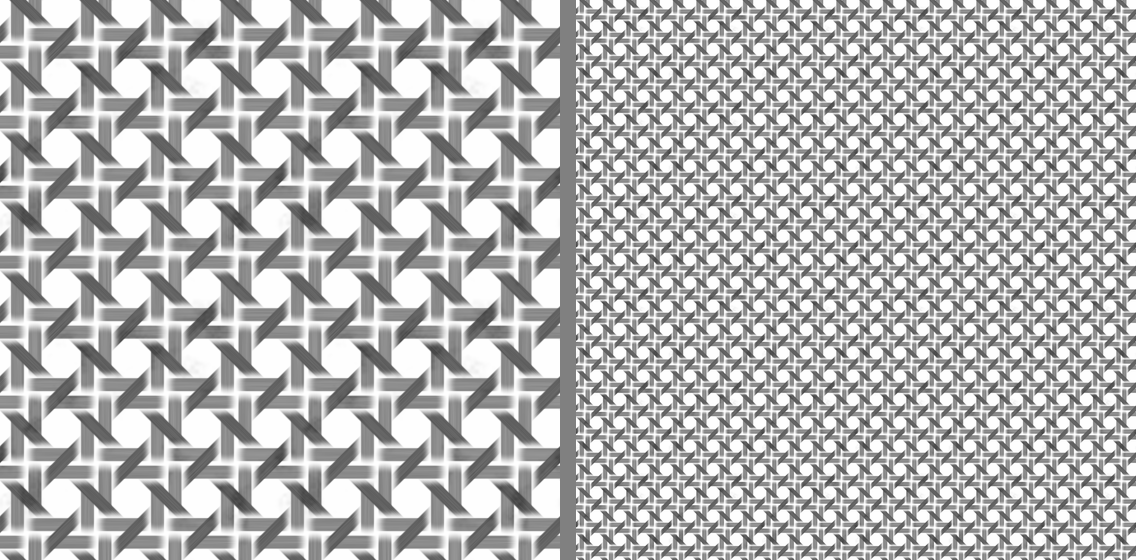
Left: one tile. Right: repeated 3 by 3.
Write a Shadertoy shader that draws this pattern.

```glsl
const float REPEATS = 8.0;                 // cells across and down
const float WEAR_CELLS = 4.0;              // cells before the wear repeats
const vec2 CROSSING = vec2(0.375, 0.62);   // centre of the paired crossing in a cell
const float PAIR_OFFSET = 0.125;           // strand centre from pair centre
const float STRAND_HALF = 0.092;
const float DIAGONAL_HALF = 0.084;
const vec2 STRAND_FADE = vec2(0.09, 0.27);
const vec2 DIAGONAL_FADE = vec2(0.20, 0.36);
const float END_ROUNDING = 0.022;
const float EDGE_SOFTNESS = 0.014;
const float PAPER = 0.995;
const float STRAND_TONE = 0.55;
const float DIAGONAL_TONE = 0.39;
const float FIBRE_AMOUNT = 0.09;
const float RIM_AMOUNT = 0.05;
const float SMUDGE_AMOUNT = 0.11;
const float STAIN_AMOUNT = 0.06;

float hash(vec2 p) {
    return fract(sin(dot(p, vec2(127.1, 311.7))) * 43758.5453);
}

// Value noise whose lattice wraps after the given period
float wrapNoise(vec2 p, vec2 period) {
    vec2 i = floor(p), f = fract(p);
    f = f * f * (3.0 - 2.0 * f);
    vec2 a = mod(i, period), b = mod(i + 1.0, period);
    return mix(mix(hash(a), hash(vec2(b.x, a.y)), f.x),
               mix(hash(vec2(a.x, b.y)), hash(b), f.x), f.y);
}

float scaledNoise(vec2 p, vec2 frequency) {
    return wrapNoise(p * frequency, frequency * WEAR_CELLS);
}

float cloud(vec2 p) {
    float sum = 0.0, amplitude = 0.5, frequency = 2.0;
    for (int i = 0; i < 4; i++) {
        sum += amplitude * scaledNoise(p + 0.37 * float(i), vec2(frequency));
        amplitude *= 0.5;
        frequency *= 2.0;
    }
    return sum / 0.9375;
}

// Signed distance to the nearest whole number
float wrapCell(float d) {
    return fract(d + 0.5) - 0.5;
}

float band(float d, float halfWidth, float soft) {
    return 1.0 - smoothstep(halfWidth - soft, halfWidth + soft, abs(d));
}

// Fine streaks along a strand; x runs across it, y along it
float fibres(vec2 p) {
    return 0.65 * scaledNoise(p, vec2(40.0, 1.0)) + 0.35 * scaledNoise(p, vec2(80.0, 3.0)) - 0.5;
}

// Coverage of one straight strand, fading where it dives under another
float strandInk(float across, float along, float soft) {
    float rim = across / STRAND_HALF;
    float reach = abs(along) - END_ROUNDING * rim * rim;
    return band(across, STRAND_HALF, soft) * smoothstep(STRAND_FADE.x, STRAND_FADE.y, reach);
}

float strandTone(float across, float halfWidth, float base, vec2 grain) {
    float rim = min(abs(across) / halfWidth, 1.0);
    return base + FIBRE_AMOUNT * fibres(grain) - RIM_AMOUNT * rim * rim * rim;
}

void mainImage(out vec4 fragColor, in vec2 fragCoord) {
    vec2 uv = fragCoord / iResolution.xy;
    vec2 p = vec2(uv.x, 1.0 - uv.y) * REPEATS;
    vec2 q = p - CROSSING;
    float soft = max(EDGE_SOFTNESS, 0.75 * REPEATS / iResolution.y);

    // Background with faint stains
    float stain = smoothstep(0.64, 0.78, cloud(p + 1.7));
    float paper = PAPER - STAIN_AMOUNT * stain * scaledNoise(p, vec2(16.0));
    float tone = paper;
    float cover = 0.0;

    // Paired upright and level strands, woven over and under
    for (int i = 0; i < 2; i++) {
        float offset = PAIR_OFFSET * (2.0 * float(i) - 1.0);
        vec2 across = vec2(wrapCell(q.x - offset), wrapCell(q.y - offset));
        float upright = strandInk(across.x, wrapCell(q.y + offset), soft);
        float level = strandInk(across.y, wrapCell(q.x - offset), soft);
        float uprightTone = strandTone(across.x, STRAND_HALF, STRAND_TONE, p);
        float levelTone = strandTone(across.y, STRAND_HALF, STRAND_TONE, p.yx);
        tone = min(tone, mix(paper, uprightTone, upright));
        tone = min(tone, mix(paper, levelTone, level));
        cover = max(cover, max(upright, level));
    }

    // Diagonals: rising ones dive under uprights, falling ones under levels
    vec2 slant = vec2(q.x + q.y, q.x - q.y);
    vec2 grain = vec2(p.x + p.y, p.x - p.y);
    for (int i = 0; i < 2; i++) {
        float across = wrapCell(slant[i] - 0.5) * inversesqrt(2.0);
        float reach = abs(wrapCell(q[i]));
        float ink = band(across, DIAGONAL_HALF, soft) * smoothstep(DIAGONAL_FADE.x, DIAGONAL_FADE.y, reach);
        vec2 streak = i == 0 ? grain : grain.yx;
        tone = mix(tone, strandTone(across, DIAGONAL_HALF, DIAGONAL_TONE, streak), ink);
        cover = max(cover, ink);
    }

    // Dark smudges worn into the strands
    float smudge = smoothstep(0.56, 0.76, cloud(p)) * (0.5 + 0.5 * scaledNoise(p, vec2(24.0)));
    tone -= SMUDGE_AMOUNT * smudge * cover;

    fragColor = vec4(vec3(clamp(tone, 0.0, 1.0)), 1.0);
}
```
